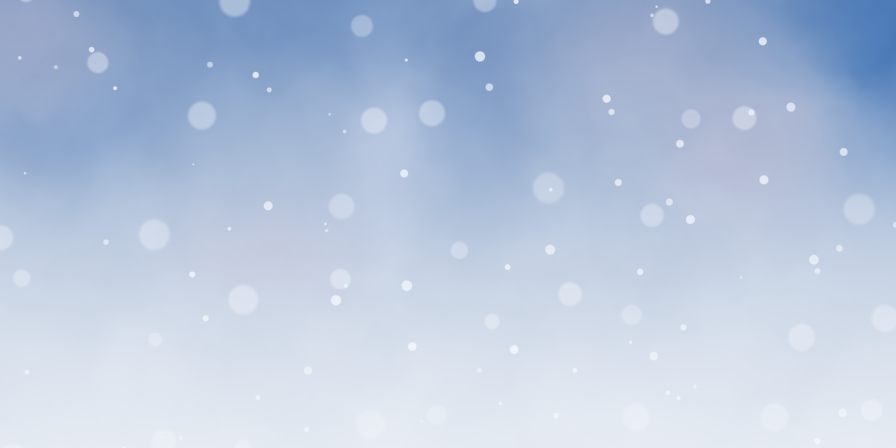
Give the GLSL for this background, as a WebGL 2 fragment shader.

```glsl
#version 300 es
precision highp float;
// Hazy winter sky with drifting cloud, blurred light discs and small snowflakes.

uniform vec2 u_resolution;
out vec4 fragColor;

const vec3 HORIZON = vec3(0.90, 0.92, 0.95);
const vec3 ZENITH = vec3(0.46, 0.58, 0.75);
const vec3 DEEP_BLUE = vec3(0.25, 0.45, 0.71);
const vec3 MID_BLUE = vec3(0.45, 0.58, 0.77);
const vec3 LAVENDER = vec3(0.66, 0.69, 0.80);
const vec3 ROSE_MIST = vec3(0.77, 0.77, 0.85);
const vec3 PALE_MIST = vec3(0.75, 0.80, 0.89);
const vec3 SNOW = vec3(0.96, 0.97, 0.99);

vec3 hash3(vec2 cell, float seed) {
  vec3 q = fract(vec3(cell.xyx + seed) * vec3(0.1031, 0.1030, 0.0973));
  q += dot(q, q.yxz + 33.33);
  return fract((q.xxy + q.yzz) * q.zyx);
}

float gradientDot(vec2 cell, vec2 offset) {
  float angle = 6.2832 * hash3(cell, 17.0).x;
  return dot(vec2(cos(angle), sin(angle)), offset);
}

float gradientNoise(vec2 p) {
  vec2 i = floor(p), f = fract(p);
  vec2 w = f * f * f * (f * (f * 6.0 - 15.0) + 10.0);
  vec2 e = vec2(0.0, 1.0);
  float low = mix(gradientDot(i, f), gradientDot(i + e.yx, f - e.yx), w.x);
  float high = mix(gradientDot(i + e.xy, f - e.xy), gradientDot(i + e.yy, f - e.yy), w.x);
  return mix(low, high, w.y);
}

float fbm(vec2 p) {
  float sum = 0.0, amplitude = 0.5;
  for (int octave = 0; octave < 5; octave++) {
    sum += amplitude * gradientNoise(p);
    p = mat2(0.8, 0.6, -0.6, 0.8) * p * 2.03;
    amplitude *= 0.5;
  }
  return sum;
}

// Soft elliptical weight around a centre.
float glow(vec2 p, vec2 center, vec2 size) {
  vec2 d = (p - center) / size;
  return exp(-dot(d, d));
}

// One disc per grid cell, kept inside its cell; blur is a share of the radius.
float discs(vec2 p, float cellSize, vec2 radii, float blur, float density, float seed) {
  vec2 cell = floor(p / cellSize);
  vec3 place = hash3(cell, seed);
  vec3 look = hash3(cell, seed + 41.0);
  float radius = mix(radii.x, radii.y, look.x);
  float margin = radius * (1.0 + blur) / cellSize;
  vec2 center = (cell + mix(vec2(margin), vec2(1.0 - margin), place.xy)) * cellSize;
  float edge = max(radius * blur, 0.75 / u_resolution.y);
  float disc = 1.0 - smoothstep(radius - edge, radius + edge, length(p - center));
  return disc * step(place.z, density) * mix(0.7, 1.0, look.y);
}

vec3 sky(vec2 p) {
  float height = clamp(p.y, 0.0, 1.0);
  vec3 color = mix(HORIZON, ZENITH, 0.5 * height * (1.0 + height));

  // Warped coordinates give the broad patches ragged, cloudy borders.
  vec2 warp = vec2(fbm(p * 3.0 + 4.0), fbm(p * 3.0 + 19.0));
  vec2 q = p + 0.16 * warp;

  // Blue openings
  color = mix(color, DEEP_BLUE, 0.85 * glow(q, vec2(1.98, 0.92), vec2(0.19, 0.24)));
  color = mix(color, MID_BLUE, 0.55 * glow(q, vec2(0.16, 0.73), vec2(0.24, 0.14)));
  color = mix(color, MID_BLUE, 0.45 * glow(q, vec2(0.66, 0.93), vec2(0.30, 0.15)));
  color = mix(color, MID_BLUE, 0.40 * glow(q, vec2(1.07, 0.76), vec2(0.17, 0.18)));

  // Lavender and pale mist
  color = mix(color, LAVENDER, 0.65 * glow(q, vec2(0.04, 0.93), vec2(0.17, 0.16)));
  color = mix(color, LAVENDER, 0.60 * glow(q, vec2(1.43, 0.90), vec2(0.20, 0.20)));
  color = mix(color, ROSE_MIST, 0.60 * glow(q, vec2(1.66, 0.68), vec2(0.18, 0.17)));
  color = mix(color, ROSE_MIST, 0.45 * glow(q, vec2(0.61, 0.44), vec2(0.17, 0.12)));
  color = mix(color, PALE_MIST, 0.50 * glow(q, vec2(0.83, 0.66), vec2(0.12, 0.18)));
  color = mix(color, PALE_MIST, 0.35 * glow(q, vec2(1.14, 1.01), vec2(0.12, 0.06)));

  // Fine cloud texture, fading towards the bright horizon
  float cloud = fbm(p * 4.0 + 0.6 * warp);
  return color + cloud * mix(0.03, 0.10, height) * vec3(1.0, 0.85, 0.6);
}

void main() {
  vec2 p = gl_FragCoord.xy / u_resolution.y;
  vec3 color = sky(p);

  // Faint wide halos, blurred discs, then crisp flakes
  color = mix(color, SNOW, 0.09 * discs(p, 0.5, vec2(0.06, 0.10), 0.5, 0.6, 5.0));
  color = mix(color, SNOW, 0.42 * discs(p + 0.07, 0.24, vec2(0.015, 0.035), 0.18, 0.75, 11.0));
  color = mix(color, SNOW, 0.85 * discs(p + 0.03, 0.17, vec2(0.002, 0.012), 0.12, 0.75, 23.0));
  color = mix(color, SNOW, 0.75 * discs(p + 0.11, 0.26, vec2(0.002, 0.008), 0.12, 0.7, 37.0));

  fragColor = vec4(clamp(color, 0.0, 1.0), 1.0);
}
```
